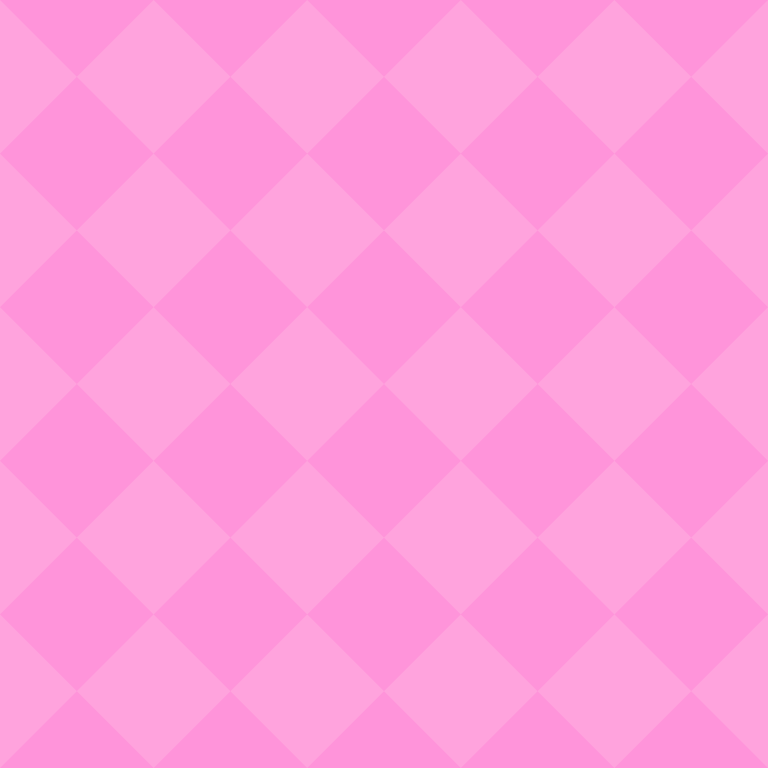
A Shadertoy shader for this pattern:

```glsl
// Signed field of a diamond checker: positive inside light diamonds
float diamondChecker(vec2 p) {
    vec2 wave = abs(fract(p) - 0.5);
    return wave.x - wave.y;
}

void mainImage(out vec4 fragColor, in vec2 fragCoord) {
    const float repeats = 5.0;
    vec2 uv = fragCoord / iResolution.xy;

    // Edge softness of about one pixel, in cell units
    float soft = repeats / min(iResolution.x, iResolution.y);
    float light = smoothstep(-soft, soft, diamondChecker(uv * repeats));

    vec3 deepPink = vec3(1.0, 0.58, 0.855);
    vec3 palePink = vec3(1.0, 0.64, 0.867);
    fragColor = vec4(mix(deepPink, palePink, light), 1.0);
}
```
